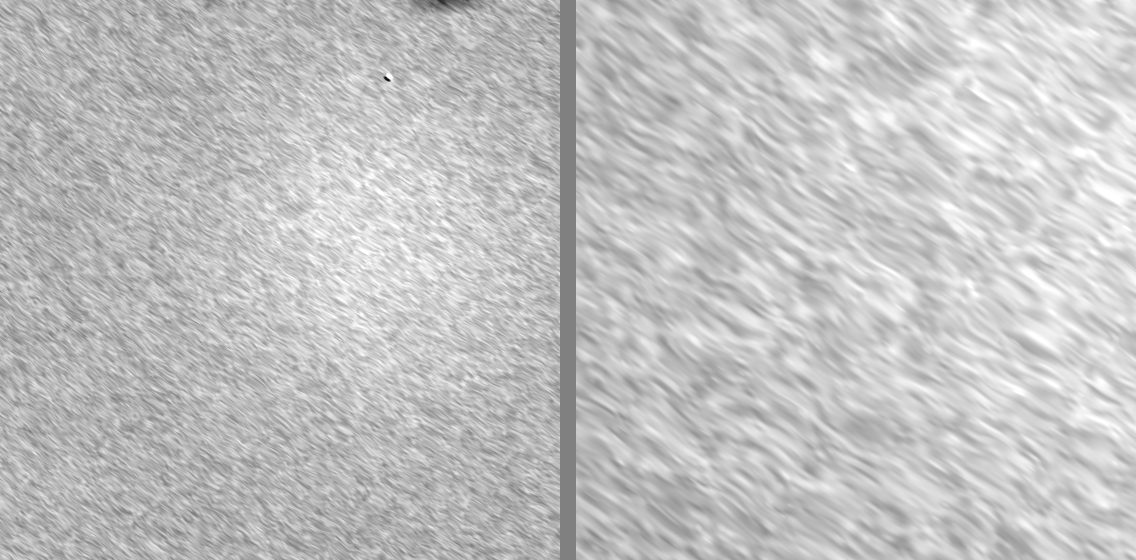
Left, the full canvas; right, a detail of the centre.
A WebGL 1 fragment shader for this texture:

```glsl
precision highp float;
uniform vec2 u_resolution;

float hash(vec2 cell) {
  vec3 q = fract(cell.xyx * vec3(0.1031, 0.1030, 0.0973));
  q += dot(q, q.yzx + 33.33);
  return fract((q.x + q.y) * q.z);
}

// Value noise centred on zero
float noise(vec2 p) {
  vec2 cell = floor(p), f = fract(p);
  f = f * f * (3.0 - 2.0 * f);
  float low = mix(hash(cell), hash(cell + vec2(1.0, 0.0)), f.x);
  float high = mix(hash(cell + vec2(0.0, 1.0)), hash(cell + 1.0), f.x);
  return mix(low, high, f.y) - 0.5;
}

// Soft elliptical spot: 1 inside, 0 outside
float spot(vec2 offset, vec2 radii, float core) {
  return 1.0 - smoothstep(core, 1.0, length(offset / radii));
}

// Coordinates along and across the gently bending fibres
vec2 fibreSpace(vec2 p) {
  vec2 along = vec2(0.82 * p.x - 0.57 * p.y,
                    0.82 * (p.y + 0.8 * p.x - 0.11 * p.x * p.x));
  along.y += 0.005 * noise(p * 22.0) + 0.0025 * noise(p * 60.0 + 9.0);
  along.x += 0.012 * noise(p * 45.0 + 31.0);
  return along;
}

float fibres(vec2 q) {
  float medium = noise(q * vec2(38.0, 120.0) + 17.0);
  float fine = noise(q * vec2(72.0, 270.0) + 71.0);
  float hair = noise(q * vec2(115.0, 440.0) + 143.0);
  float glint = smoothstep(0.32, 0.5, noise(q * vec2(70.0, 300.0) + 211.0));
  float nick = smoothstep(0.34, 0.5, noise(q * vec2(60.0, 210.0) + 307.0));
  return 0.11 * medium + 0.2 * fine + 0.17 * hair + 0.07 * glint - 0.05 * nick;
}

void main() {
  vec2 p = gl_FragCoord.xy / u_resolution;

  // Broad lighting with a bright patch right of centre
  vec2 fromGlow = (p - vec2(0.68, 0.57)) / vec2(0.2, 0.21);
  float shade = 0.69 + 0.185 * exp(-0.5 * dot(fromGlow, fromGlow));
  shade += 0.02 * (0.5 - p.x) + 0.025 * noise(p * 7.0);

  shade += fibres(fibreSpace(p));

  // Dark smudge at the top edge
  shade -= 0.48 * spot(p - vec2(0.795, 1.008), vec2(0.1, 0.042), 0.1);

  // Bright speck with its shadow, tilted along the fibres
  vec2 s = p - vec2(0.694, 0.863);
  s = vec2(0.82 * s.x - 0.57 * s.y, 0.57 * s.x + 0.82 * s.y);
  shade = mix(shade, 0.06, spot(s + vec2(0.0, 0.005), vec2(0.0095, 0.0042), 0.4));
  shade = mix(shade, 1.0, spot(s - vec2(0.001, 0.0015), vec2(0.0095, 0.006), 0.5));

  gl_FragColor = vec4(vec3(clamp(shade, 0.0, 1.0)), 1.0);
}
```
